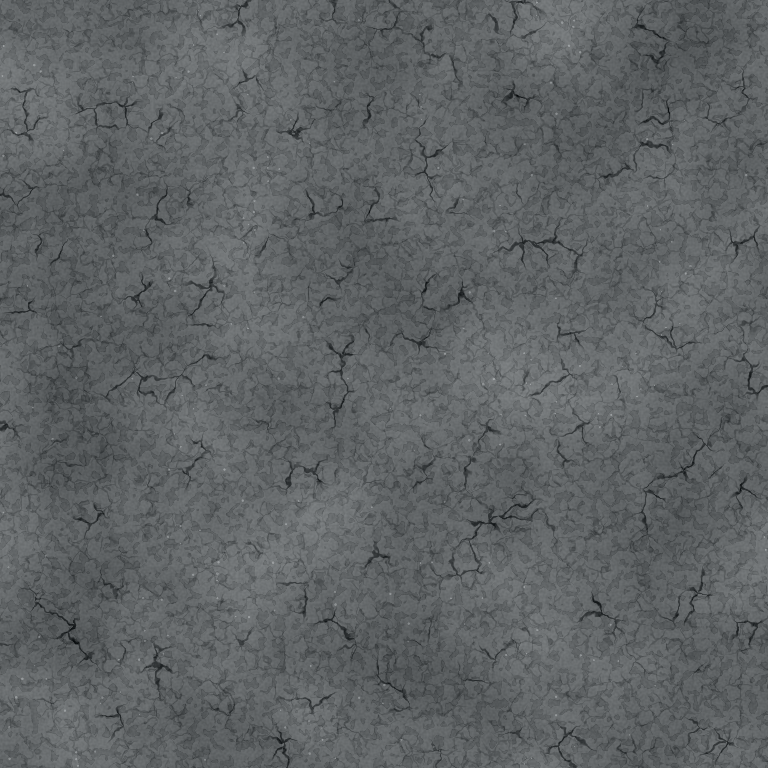
Write a three.js fragment shader that draws this texture.

```glsl
// Weathered dark grey asphalt: mottled, pitted, finely crazed and broken by short cracks.
varying vec2 vUv;

#define BASE_TONE 0.413
#define TINT vec3(-0.012, 0.003, 0.010)
#define MOTTLE_SCALE 5.0
#define MOTTLE_DEPTH 0.090
#define PIT_SCALE 78.0
#define PIT_DEPTH 0.052
#define CRAZE_SCALE 54.0
#define CRAZE_DEPTH 0.070
#define CRACK_SCALE 25.0
#define CRACK_DEPTH 0.210
#define SPECK_SCALE 125.0
#define GRAIN_DEPTH 0.045

float hash(vec2 p) {
  return fract(sin(dot(p, vec2(127.1, 311.7))) * 43758.5453);
}

vec2 hash2(vec2 p) {
  return vec2(hash(p), hash(p + 57.3));
}

float cornerSlope(vec2 cell, vec2 offset) {
  float angle = 6.2832 * hash(cell);
  return dot(vec2(cos(angle), sin(angle)), offset);
}

// Gradient noise, roughly -0.7 to 0.7
float noise(vec2 p) {
  vec2 i = floor(p), f = fract(p);
  vec2 u = f * f * f * (f * (f * 6.0 - 15.0) + 10.0);
  vec2 e = vec2(1.0, 0.0);
  float low = mix(cornerSlope(i, f), cornerSlope(i + e, f - e), u.x);
  float high = mix(cornerSlope(i + e.yx, f - e.yx), cornerSlope(i + 1.0, f - 1.0), u.x);
  return mix(low, high, u.y);
}

float fbm(vec2 p) {
  float sum = 0.0, amp = 1.0;
  for (int i = 0; i < 5; i++) {
    sum += amp * noise(p);
    p = mat2(1.6, 1.2, -1.2, 1.6) * p + 17.0;
    amp *= 0.55;
  }
  return sum;
}

// Distance to the nearest border between Voronoi cells, in cell units
float cellBorder(vec2 p) {
  vec2 cell = floor(p), nearest = vec2(8.0), second = vec2(8.0);
  for (int y = -1; y <= 1; y++) {
    for (int x = -1; x <= 1; x++) {
      vec2 id = cell + vec2(float(x), float(y));
      vec2 d = id + hash2(id) - p;
      if (dot(d, d) < dot(nearest, nearest)) {
        second = nearest;
        nearest = d;
      } else if (dot(d, d) < dot(second, second)) {
        second = d;
      }
    }
  }
  return dot(0.5 * (nearest + second), normalize(second - nearest));
}

// Border line that thins and fades where strength falls to zero
float fracture(vec2 p, float width, float strength) {
  float w = width * (0.5 + 0.5 * strength);
  return strength * (1.0 - smoothstep(0.2 * w, w, cellBorder(p)));
}

float surfaceHeight(vec2 uv) {
  return noise(uv * PIT_SCALE) + 0.5 * noise(uv * PIT_SCALE * 2.1 + 31.0);
}

// Tiny pale mineral chips, one candidate per cell
float specks(vec2 p, float density) {
  vec2 id = floor(p);
  vec2 centre = 0.3 + 0.4 * hash2(id + 11.0);
  float radius = mix(0.14, 0.30, hash(id + 5.0));
  float chip = 1.0 - smoothstep(radius * 0.4, radius, length(fract(p) - centre));
  return chip * step(1.0 - density, hash(id + 83.0));
}

void main() {
  vec2 uv = vUv;
  vec2 jag = vec2(noise(uv * 62.0), noise(uv * 62.0 + 40.0)) * 0.009;
  jag += vec2(noise(uv * 170.0), noise(uv * 170.0 + 90.0)) * 0.003;

  // Broad cloudy wear
  float mottle = fbm(uv * MOTTLE_SCALE + 3.0);
  float tone = BASE_TONE + MOTTLE_DEPTH * mottle;

  // Shallow pits with darker rims and a little side light
  float height = surfaceHeight(uv + 0.4 * jag);
  float pit = 1.0 - smoothstep(-0.24, -0.12, height);
  float rim = 1.0 - smoothstep(0.02, 0.09, abs(height + 0.16));
  float slope = height - surfaceHeight(uv + 0.4 * jag + vec2(-0.0012, 0.0016));
  tone -= PIT_DEPTH * (0.75 * pit + rim) - 0.03 * slope;

  // Fine crazing, then sparse deep cracks
  float crazeMask = smoothstep(-0.25, 0.25, noise(uv * 33.0 + 7.0));
  tone -= CRAZE_DEPTH * fracture((uv + jag) * CRAZE_SCALE, 0.12, crazeMask);
  float crackMask = smoothstep(0.0, 0.42, noise(uv * 17.0 + 21.0));
  tone -= CRACK_DEPTH * fracture((uv + jag) * CRACK_SCALE + 9.0, 0.065, crackMask);

  // Pale chips gather in worn patches; grain covers everything
  float density = 0.012 + 0.05 * smoothstep(0.0, 0.6, mottle + noise(uv * 19.0));
  tone += 0.16 * specks(uv * SPECK_SCALE, density);
  tone += GRAIN_DEPTH * noise(uv * 290.0);

  gl_FragColor = vec4(clamp(vec3(tone) + TINT, 0.0, 1.0), 1.0);
}
```
